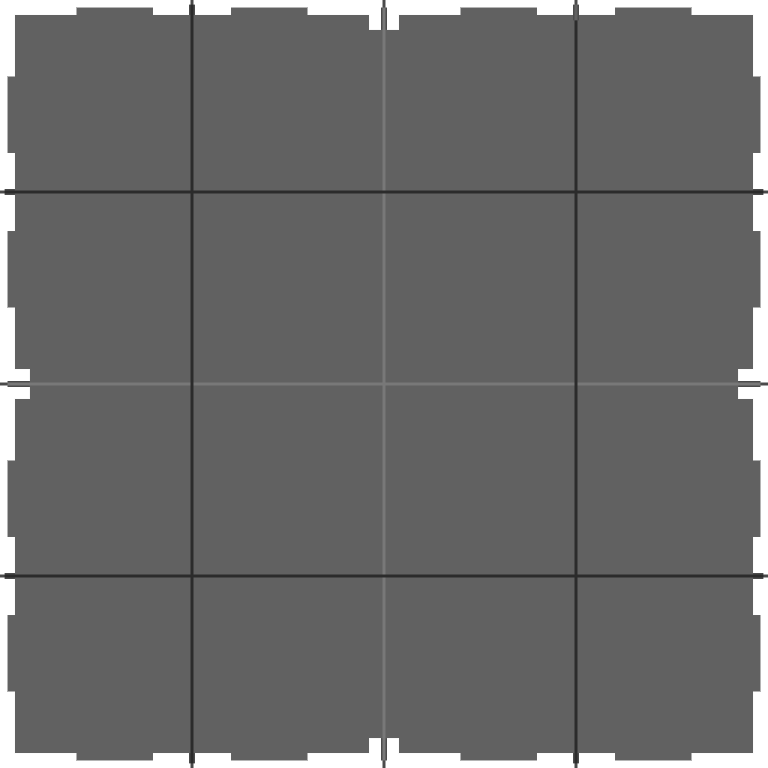
This pattern is drawn by a Shadertoy shader. Its source:

```glsl
// Grey square plate of four by four panels, with tabbed edges, centre notches and seam lines.
#define PLATE_HALF 0.4805
#define TAB_REACH 0.4902
#define TAB_HALF 0.0498
#define NOTCH 0.0195
#define SEAM_HALF 0.00195
#define CAP_HALF 0.0039
#define PLATE_GREY 0.38
#define DARK_GREY 0.17
#define LIGHT_GREY 0.47
#define RIM_GREY 0.29

// Antialiased coverage of a signed distance
float cover(float d) {
    float pixel = 1.0 / min(iResolution.x, iResolution.y);
    return clamp(0.5 - d / pixel, 0.0, 1.0);
}

// Tabs along one pair of edges: two on each side of the centre
float tabs(vec2 a) {
    return max(abs(abs(a.x - 0.25) - 0.1006) - TAB_HALF, a.y - TAB_REACH);
}

// Notch in the middle of one pair of edges
float notch(vec2 a) {
    return max(a.x - NOTCH, PLATE_HALF - NOTCH - a.y);
}

float plate(vec2 a) {
    float body = max(a.x, a.y) - PLATE_HALF;
    body = min(body, min(tabs(a), tabs(a.yx)));
    return max(body, -min(notch(a), notch(a.yx)));
}

// Seam with a rimmed cap from capStart to capEnd and a thin tip beyond it
float seam(float shade, float across, float along, float capStart, float capEnd,
           float core, float capShade) {
    float cap = max(across - CAP_HALF, max(capStart - along, along - capEnd));
    float strip = across - SEAM_HALF;
    float tone = mix(core, capShade, cover(capStart - along));
    tone = mix(tone, RIM_GREY, cover(capEnd - along));
    shade = mix(shade, RIM_GREY, cover(cap));
    return mix(shade, tone, cover(strip));
}

void mainImage(out vec4 fragColor, in vec2 fragCoord) {
    vec2 p = fragCoord / iResolution.xy;
    vec2 a = abs(p - 0.5);
    float shade = mix(1.0, PLATE_GREY, cover(plate(a)));

    // Light centre seams, capped inside the notches
    float notchEnd = PLATE_HALF - NOTCH;
    shade = seam(shade, a.y, a.x, notchEnd, TAB_REACH, LIGHT_GREY, LIGHT_GREY);
    shade = seam(shade, a.x, a.y, notchEnd, TAB_REACH, LIGHT_GREY, LIGHT_GREY);

    // Dark quarter seams; the upper right cap is bare grey
    vec2 across = abs(a - 0.25);
    bool bare = p.x > 0.5 && p.y > 0.5;
    float capStart = bare ? 0.4735 : PLATE_HALF;
    float capShade = bare ? PLATE_GREY : DARK_GREY;
    shade = seam(shade, across.y, a.x, PLATE_HALF, 0.494, DARK_GREY, DARK_GREY);
    shade = seam(shade, across.x, a.y, capStart, 0.494, DARK_GREY, capShade);

    fragColor = vec4(vec3(shade), 1.0);
}
```
